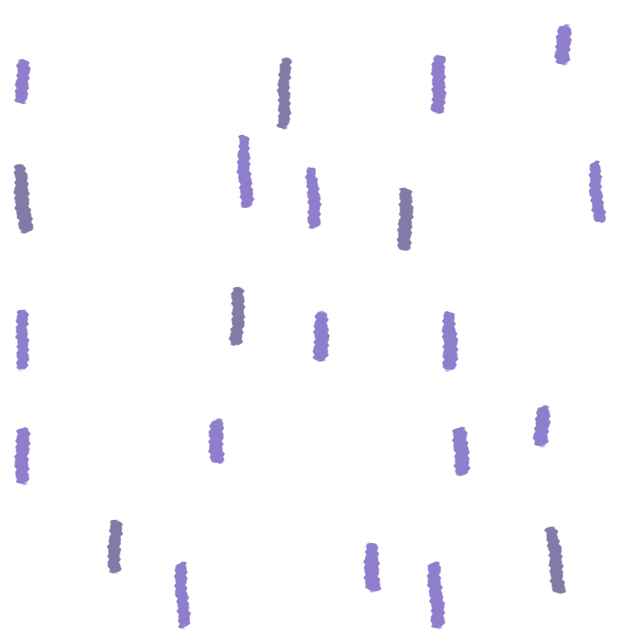
This pattern is drawn by a Shadertoy shader. Its source:

```glsl
// Sparse, rough-edged crayon dashes in violet and grey violet on white.
#define GRID 5.0            // cells along each side
#define EMPTY_CELLS 3.0     // cells without a dash
#define GREY_CELLS 6.0      // cells with a grey dash
#define HALF_LENGTH vec2(0.029, 0.058)
#define RADIUS vec2(0.0088, 0.0113)
#define ROUGHNESS 0.0009
#define LEAN vec2(0.13, -0.06)
#define SOFTNESS 0.0016
#define PAPER vec3(1.0)
#define VIOLET vec3(0.555, 0.495, 0.80)
#define GREY_VIOLET vec3(0.515, 0.48, 0.66)

vec4 hash4(vec2 p) {
    vec4 q = fract(p.xyxy * vec4(0.1031, 0.1030, 0.0973, 0.1099));
    q += dot(q, q.wzxy + 33.33);
    return fract((q.xxyz + q.yzzw) * q.zywx);
}

// Distance to an upright capsule with a bent spine, a tapered top and bumpy sides.
float dashDistance(vec2 p, float halfLength, float radius, vec4 rnd) {
    float phase = 6.2832 * rnd.x;
    p.x += 0.0013 * sin(p.y * 75.0 + phase);

    float taper = 0.4 * rnd.y * rnd.y * smoothstep(0.1, 1.0, p.y / halfLength);
    radius *= 1.0 - taper;

    float side = smoothstep(-0.004, 0.004, p.x);
    float bumps = sin(p.y * 470.0 + phase + 2.3 * side)
                + 0.7 * sin(p.y * 790.0 + 5.0 * rnd.z - 3.1 * side)
                + 0.6 * sin(p.y * 210.0 + 6.0 * rnd.w + 1.7 * side);

    float core = halfLength - radius;
    p.y -= clamp(p.y, -core, core);
    // Blend of round and square norms gives slightly blunt ends.
    float blunt = pow(dot(p * p, p * p), 0.25);
    return mix(length(p), blunt, 0.5) - radius - ROUGHNESS * bumps;
}

// Jittered centre, kept far enough inside the canvas to avoid cut dashes.
vec2 dashCentre(vec2 cell, vec4 rnd) {
    float columnShift = hash4(vec2(cell.x + 17.0, 41.0)).x - 0.5;
    vec2 jitter = (rnd.xy - 0.5) * vec2(0.84, 0.40);
    jitter.y += 0.30 * columnShift;
    return clamp((cell + 0.5 + jitter) / GRID, vec2(0.035, 0.07), vec2(0.965, 0.93));
}

void mainImage(out vec4 fragColor, in vec2 fragCoord) {
    vec2 uv = fragCoord / min(iResolution.x, iResolution.y);
    vec2 home = floor(uv * GRID);
    vec3 color = PAPER;

    for (int j = -1; j <= 1; j++)
    for (int i = -1; i <= 1; i++) {
        vec2 cell = home + vec2(i, j);
        if (any(lessThan(cell, vec2(0.0))) || any(greaterThanEqual(cell, vec2(GRID)))) continue;

        // A shuffled rank spreads the empty and grey cells evenly.
        float rank = mod(7.0 * (cell.x + GRID * cell.y) + 3.0, GRID * GRID);
        if (rank < EMPTY_CELLS) continue;

        vec4 place = hash4(cell + 5.0);
        vec4 shape = hash4(cell + 61.0);
        vec2 p = uv - dashCentre(cell, place);

        // Most dashes lean with the top to the left.
        float angle = mix(LEAN.x, LEAN.y, place.z);
        float c = cos(angle), s = sin(angle);
        p = vec2(c * p.x + s * p.y, c * p.y - s * p.x);

        float halfLength = mix(HALF_LENGTH.x, HALF_LENGTH.y, place.w);
        float radius = mix(RADIUS.x, RADIUS.y, shape.x);
        float d = dashDistance(p, halfLength, radius, shape.yzwx);

        vec3 ink = rank < EMPTY_CELLS + GREY_CELLS ? GREY_VIOLET : VIOLET;
        color = mix(color, ink, 1.0 - smoothstep(-SOFTNESS, SOFTNESS, d));
    }
    fragColor = vec4(color, 1.0);
}
```
